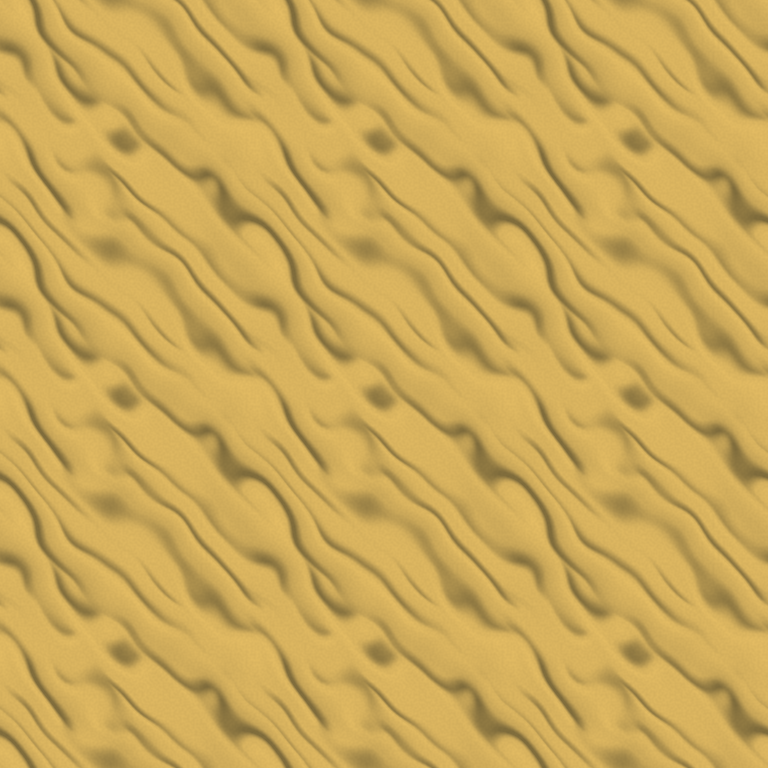
Give the GLSL for this texture, as a three.js fragment shader.

```glsl
varying vec2 vUv;

const float TAU = 6.2831853;
const float TILES = 3.0;
const vec3 SAND = vec3(0.862, 0.712, 0.374);
const vec3 SHADOW = vec3(0.50, 0.425, 0.235);

// Unit gradient for a lattice cell that wraps at the given period
vec2 cellGradient(vec2 cell, vec2 period, float seed) {
  vec2 c = mod(cell, period);
  float h = fract(sin(dot(c, vec2(127.1, 311.7)) + seed * 17.3) * 43758.55);
  return vec2(cos(TAU * h), sin(TAU * h));
}

// Periodic gradient noise, roughly -0.7 to 0.7
float gradientNoise(vec2 q, vec2 period, float seed) {
  vec2 i = floor(q);
  vec2 f = q - i;
  vec2 u = f * f * f * (f * (f * 6.0 - 15.0) + 10.0);
  vec2 e = vec2(0.0, 1.0);
  float a = dot(cellGradient(i, period, seed), f);
  float b = dot(cellGradient(i + e.yx, period, seed), f - e.yx);
  float c = dot(cellGradient(i + e.xy, period, seed), f - e.xy);
  float d = dot(cellGradient(i + e.yy, period, seed), f - e.yy);
  return mix(mix(a, b, u.x), mix(c, d, u.x), u.y);
}

// Noise stretched along the falling diagonal; the shear keeps it tileable
float windNoise(vec2 p, vec2 cells, float seed) {
  return gradientNoise(vec2(p.x, p.x + p.y) * cells, cells, seed);
}

// Bent diagonal wave: whole crest counts keep the phase continuous
float ripplePhase(vec2 p, float crests, float seed) {
  float bend = 1.35 * windNoise(p, vec2(2.0, 3.0), seed);
  float meander = 0.55 * gradientNoise(p * 5.0, vec2(5.0), seed + 1.0);
  return fract(crests * (p.x + p.y) + bend + meander);
}

// Crisp lower edge, softer falloff on the upper side
float leeShadow(float s) {
  return smoothstep(0.0, 0.17, s) * (1.0 - smoothstep(0.14, 0.46, s));
}

float broadShade(float s) {
  return smoothstep(0.0, 0.15, s) * (1.0 - smoothstep(0.15, 0.95, s));
}

float crestGlow(float s) {
  return smoothstep(0.75, 0.93, s) * (1.0 - smoothstep(0.93, 1.0, s));
}

// x: dark lee line, y: broad hollow, z: lit crest
vec3 rippleLayer(vec2 p, float crests, float seed) {
  float s = ripplePhase(p, crests, seed);
  float strength = smoothstep(-0.32, 0.3, windNoise(p, vec2(3.0, 5.0), seed + 2.0));
  float hollow = smoothstep(-0.2, 0.4, windNoise(p, vec2(2.0, 4.0), seed + 3.0));
  return vec3(leeShadow(s) * strength, broadShade(s) * hollow, crestGlow(s) * strength);
}

void main() {
  vec2 p = vUv * TILES;

  // Two ripple sets trade places, so crests fork and fade out
  float blend = smoothstep(-0.1, 0.1, windNoise(p, vec2(2.0, 3.0), 31.0));
  vec3 ripple = mix(rippleLayer(p, 5.0, 3.0), rippleLayer(p, 6.0, 12.0), blend);

  // Shading, from lit sand to lee shadow
  float shade = 0.82 * ripple.x + 0.26 * ripple.y;
  float drift = 0.05 * gradientNoise(p * 3.0, vec2(3.0), 41.0);
  vec3 color = mix(SAND, SHADOW, clamp(shade + drift + 0.03, 0.0, 1.0));
  color *= 1.0 + 0.03 * ripple.z;

  // Fine grain
  float grain = gradientNoise(p * 96.0, vec2(96.0), 53.0);
  color *= 1.0 + 0.035 * grain;

  gl_FragColor = vec4(color, 1.0);
}
```
